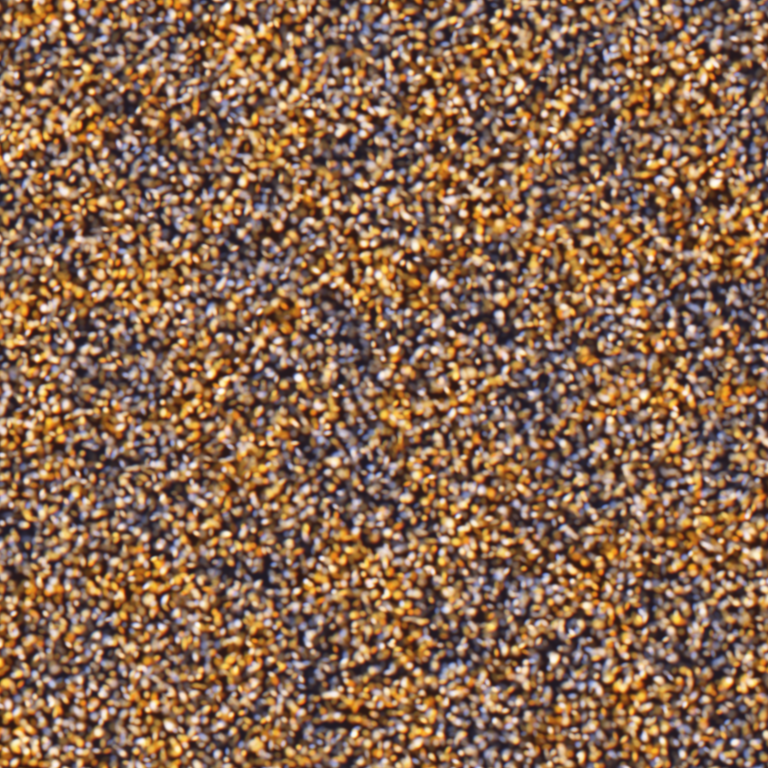
Reproduce this texture procedurally as a three.js fragment shader.

```glsl
// Dense gold, cream and blue-grey glitter: soft bright grains over a dark brown ground.
varying vec2 vUv;

const float COARSE_GRAINS = 72.0;    // grains across the canvas, first layer
const float FINE_GRAINS = 94.0;      // grains across the canvas, second layer
const float GRAIN_RADIUS = 0.42;     // in grain cells
const float RADIUS_SPREAD = 0.25;
const float STRETCH = 0.25;          // how oval a grain may be
const float DIMMEST = 0.08;
const float BRIGHTEST = 1.0;
const float PATCH_TINT = 0.22;       // pull of the patches on grain hue
const float PATCH_LIGHT = 0.12;      // pull of the patches on grain brightness
const vec2 FRINGE = vec2(0.07, -0.05);               // red and blue shift, in cells
const vec3 CHANNEL_SPREAD = vec3(1.07, 1.0, 0.94);   // red glows wider than blue

const vec3 WARM_GROUND = vec3(0.17, 0.09, 0.07);
const vec3 COOL_GROUND = vec3(0.12, 0.10, 0.14);
const vec3 ORANGE = vec3(0.92, 0.50, 0.06);
const vec3 GOLD = vec3(1.00, 0.72, 0.25);
const vec3 CREAM = vec3(1.00, 0.84, 0.66);
const vec3 PEARL = vec3(0.96, 0.88, 0.90);
const vec3 BLUE_GREY = vec3(0.55, 0.60, 0.80);

vec3 hash3(vec2 cell) {
  vec3 h = fract(cell.xyx * vec3(0.1031, 0.1030, 0.0973));
  h += dot(h, h.yxz + 33.33);
  return fract((h.xxy + h.yzz) * h.zyx);
}

// Layered, warped sines, about -1 to 1
float patches(vec2 p) {
  p += 0.04 * sin(p.yx * 17.0 + vec2(1.3, 4.1));
  float wave = sin(p.x * 23.0 + p.y * 14.0 + 0.7);
  wave += sin(p.y * 31.0 - p.x * 19.0 + 2.9);
  wave += sin(p.x * 53.0 + p.y * 41.0 + 5.2);
  wave += sin(p.y * 67.0 - p.x * 37.0 + 1.8);
  return wave * 0.35;
}

vec3 grainTint(float pick) {
  vec3 tint = mix(ORANGE, GOLD, smoothstep(0.08, 0.22, pick));
  tint = mix(tint, CREAM, smoothstep(0.32, 0.48, pick));
  tint = mix(tint, PEARL, smoothstep(0.60, 0.74, pick));
  return mix(tint, BLUE_GREY, smoothstep(0.80, 0.92, pick));
}

// Squared distance in an oval turned so that its long side lies along axis
float ovalDistance(vec2 d, vec2 axis, float stretch) {
  vec2 local = vec2(dot(d, axis), dot(d, vec2(-axis.y, axis.x)));
  local *= vec2(1.0 - stretch, 1.0 + stretch);
  return dot(local, local);
}

// Light left over after one layer of grains is screened on
vec3 grainShade(vec2 uv, float count, vec2 shift) {
  vec2 p = uv * count + shift;
  vec2 home = floor(p);
  vec3 shade = vec3(1.0);
  for (int y = -1; y <= 1; y++) {
    for (int x = -1; x <= 1; x++) {
      vec2 cell = home + vec2(float(x), float(y));
      vec3 place = hash3(cell + 11.0);
      vec3 look = hash3(cell + 173.0);
      float patchValue = patches((cell - shift) / count);

      // Shape, with each colour channel slightly displaced
      vec2 d = p - cell - mix(vec2(0.04), vec2(0.96), place.xy);
      float angle = place.z * 3.1416;
      vec2 axis = vec2(cos(angle), sin(angle));
      float stretch = STRETCH * fract(look.x * 7.0 + place.x);
      vec3 q = vec3(ovalDistance(d - FRINGE, axis, stretch),
                    ovalDistance(d, axis, stretch),
                    ovalDistance(d + FRINGE, axis, stretch));
      float size = fract(look.y * 5.0 + place.y) - 0.5;
      vec3 radius = GRAIN_RADIUS * (1.0 + RADIUS_SPREAD * size) * CHANNEL_SPREAD;
      q /= radius * radius;
      vec3 glow = exp(-q * sqrt(q));

      // Hue and strength
      vec3 tint = grainTint(look.x - PATCH_TINT * patchValue);
      float strength = mix(DIMMEST, BRIGHTEST, look.y) + PATCH_LIGHT * patchValue;
      shade *= 1.0 - glow * tint * clamp(strength, 0.0, 1.0);
    }
  }
  return shade;
}

void main() {
  float warmth = smoothstep(-0.8, 0.8, patches(vUv));
  vec3 ground = mix(COOL_GROUND, WARM_GROUND, warmth);
  vec3 shade = grainShade(vUv, COARSE_GRAINS, vec2(5.0, 9.0));
  shade *= grainShade(vUv, FINE_GRAINS, vec2(211.37, 147.61));
  gl_FragColor = vec4(1.0 - (1.0 - ground) * shade, 1.0);
}
```
